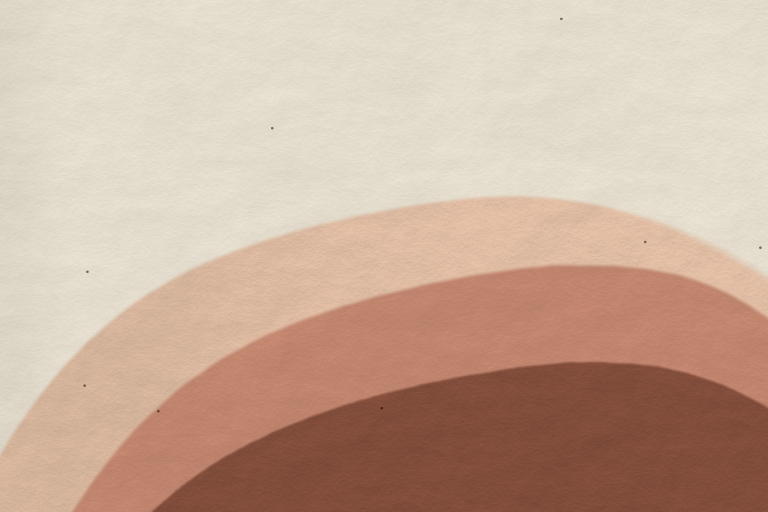
Write a Shadertoy shader that draws this background.

```glsl
// Three nested, lopsided clay arches on warm handmade paper.
// Each arch is a power curve falling from its crest; the paper relief is
// side-lit cellular noise, bent and creased by layered sines.

const vec3 CREAM = vec3(0.893, 0.864, 0.803);
const vec3 PEACH = vec3(0.862, 0.727, 0.629);
const vec3 CLAY  = vec3(0.752, 0.519, 0.430);
const vec3 BROWN = vec3(0.507, 0.302, 0.232);

vec2 hash2(vec2 cell) {
    vec3 q = fract(cell.xyx * vec3(0.1031, 0.1030, 0.0973));
    q += dot(q, q.yzx + 33.33);
    return fract((q.xx + q.yz) * q.zy);
}

// Distance to the nearest scattered cell point.
float cellular(vec2 p) {
    vec2 cell = floor(p), local = fract(p);
    float nearest = 4.0;
    for (int y = -1; y <= 1; y++)
    for (int x = -1; x <= 1; x++) {
        vec2 offset = vec2(x, y);
        vec2 d = offset + hash2(cell + offset) - local;
        nearest = min(nearest, dot(d, d));
    }
    return sqrt(nearest);
}

// Smooth broad undulation, roughly -1 to 1.
float waves(vec2 p) {
    float sum = 0.0, weight = 0.5;
    for (int i = 0; i < 4; i++) {
        sum += weight * sin(p.x + 1.7 * sin(p.y)) * cos(p.y - 1.3 * sin(p.x * 0.7));
        p = mat2(1.3, 1.1, -1.1, 1.3) * p + 2.4;
        weight *= 0.6;
    }
    return sum;
}

// Light and dark sides of the bumps at one scale.
float relief(vec2 p, float scale) {
    vec2 q = mat2(0.87, 0.50, -0.65, 1.13) * p * scale;
    q += 0.35 * sin(q.yx * 0.83 + 1.5 * sin(q * 0.37));
    return cellular(q + vec2(0.20, -0.28)) - cellular(q);
}

// Height of an arch: crest position, left weights, right weight and power.
float archHeight(float x, vec2 crest, vec2 left, vec2 right) {
    float l = max(crest.x - x, 0.0);
    float r = max(x - crest.x, 0.0);
    return crest.y - left.x * pow(l, 1.5) - left.y * pow(l, 5.0)
                   - right.x * pow(r, right.y);
}

// Approximate signed distance, positive inside the arch.
float archDistance(vec2 p, vec2 crest, vec2 left, vec2 right) {
    float h = archHeight(p.x, crest, left, right);
    float slope = (archHeight(p.x + 0.004, crest, left, right) - h) / 0.004;
    return (h - p.y) / sqrt(1.0 + slope * slope);
}

float coverage(float dist, float softness) {
    return smoothstep(-softness, softness, dist);
}

// Sparse dark flecks, one candidate per cell.
float flecks(vec2 p, float scale, float density) {
    vec2 q = p * scale, cell = floor(q);
    vec2 centre = 0.15 + 0.7 * hash2(cell + 7.0);
    float present = step(1.0 - density, hash2(cell + 41.0).x);
    return present * (1.0 - smoothstep(0.0015, 0.0035, length(fract(q) - centre) / scale));
}

void mainImage(out vec4 fragColor, in vec2 fragCoord) {
    vec2 p = fragCoord / iResolution.y;
    float pixel = 1.0 / iResolution.y;

    // Paper surface
    float broad = waves(p * 9.0);
    float crease = waves(p * vec2(16.0, 27.0) + vec2(0.25, -0.4))
                 - waves(p * vec2(16.0, 27.0));
    float grain = 0.30 * relief(p, 32.0) + 0.55 * relief(p, 85.0)
                + 0.75 * relief(p, 170.0);

    // Arches with slightly ragged borders
    float ragged = 0.0012 * waves(p * 45.0) + 0.002 * grain;
    float outer  = ragged + archDistance(p, vec2(0.986, 0.617), vec2(0.250, 0.28), vec2(0.65, 2.1));
    float middle = ragged + archDistance(p, vec2(1.104, 0.482), vec2(0.265, 0.28), vec2(1.38, 2.8));
    float inner  = ragged + archDistance(p, vec2(1.133, 0.293), vec2(0.255, 0.24), vec2(1.10, 2.5));
    float haze = 0.004 + 0.006 * smoothstep(1.15, 1.4, p.x);
    float inOuter  = coverage(outer, haze + pixel);
    float inMiddle = coverage(middle, 0.0035 + pixel);
    float inInner  = coverage(inner, 0.002 + pixel);

    // Pigments, with the peach deepening toward the lower left
    vec3 paper = CREAM * (0.965 + 0.035 * smoothstep(0.0, 0.16, p.x));
    vec3 peach = PEACH * mix(0.965, 1.015, smoothstep(0.1, 0.85, p.x));
    vec3 color = mix(paper, peach, inOuter);
    color = mix(color, CLAY, inMiddle);
    color = mix(color, BROWN, inInner);

    // Side light is stronger on the painted areas
    float strength = mix(0.045, 0.070, inOuter) + 0.035 * inInner;
    color *= 1.0 + strength * (grain + 0.45 * crease) + 0.012 * broad;
    color *= 1.0 - 0.5 * flecks(p, 7.0, 0.10);

    fragColor = vec4(clamp(color, 0.0, 1.0), 1.0);
}
```
